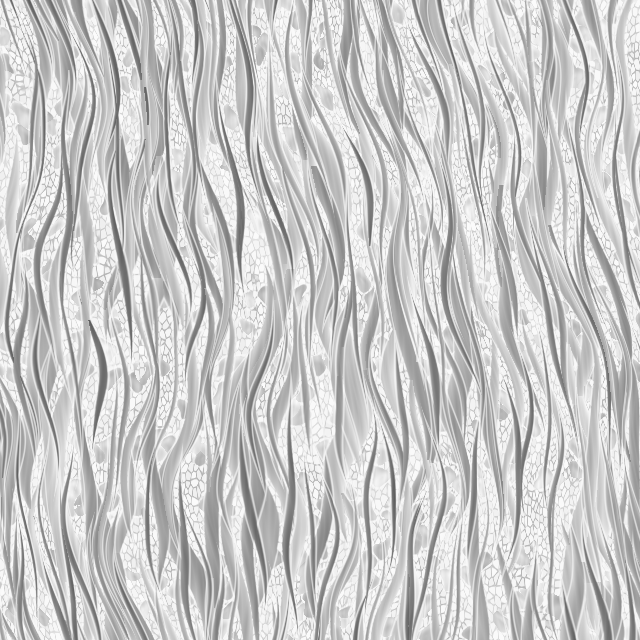
A WebGL 2 fragment shader for this texture map:

```glsl
#version 300 es
precision highp float;

uniform vec2 u_resolution;
out vec4 fragColor;

const float WHITE = 0.975;

vec2 hash2(vec2 c) {
    vec3 h = fract(c.xyx * vec3(0.1031, 0.1030, 0.0973));
    h += dot(h, h.yzx + 33.33);
    return fract((h.xx + h.yz) * h.zy);
}

// Cellular noise: nearest distance, second distance, random cell value
vec3 cellular(vec2 p) {
    vec2 base = floor(p);
    vec3 best = vec3(9.0, 9.0, 0.0);
    for (int j = -1; j <= 1; j++) {
        for (int i = -1; i <= 1; i++) {
            vec2 cell = base + vec2(i, j);
            float d = length(cell + hash2(cell + 50.0) - p);
            if (d < best.x) best = vec3(d, best.x, hash2(cell + 90.0).x);
            else best.y = min(best.y, d);
        }
    }
    return best;
}

// Shared lean and sway of the fibres
vec2 sway(vec2 p) {
    float x = p.x + 0.09 * p.y;
    x += 0.024 * sin(5.0 * p.y + 4.0 * p.x);
    x += 0.010 * sin(13.0 * p.y - 9.0 * p.x + 1.0);
    x += 0.004 * sin(31.0 * p.y + 23.0 * p.x);
    return vec2(x, p.y);
}

// Nearest tapered strand: signed distance, position across, random tone
vec3 strand(vec2 p, vec2 grid, float halfWidth, float seed) {
    vec2 base = floor(p * grid);
    vec3 best = vec3(9.0, 0.0, 0.0);
    for (int j = -1; j <= 1; j++) {
        for (int i = -1; i <= 1; i++) {
            vec2 cell = base + vec2(i, j);
            vec2 place = hash2(cell + seed);
            vec2 kind = hash2(cell + seed + 71.0);
            vec2 offset = p - (cell + place) / grid;
            float along = offset.y * grid.y / mix(0.5, 0.95, kind.x);
            float bend = sin(offset.y * 17.0 + place.x * 6.3) * 0.25 / grid.x;
            float across = offset.x - bend;
            float width = halfWidth * mix(0.4, 1.0, kind.y) * (1.0 - along * along);
            float d = abs(across) - width;
            if (d < best.x) {
                best = vec3(d, across / max(width, 0.001), fract(kind.x * 7.0 + place.y));
            }
        }
    }
    return best;
}

// Lays a shaded strand with a pale rim over the tone beneath
float layStrand(float under, vec3 s, vec2 toneRange, float streak) {
    float across = clamp(s.y, -1.0, 1.0);
    float tone = mix(toneRange.x, toneRange.y, s.z);
    tone += 0.07 * across * sign(s.z - 0.5) + 0.06 * across * across;
    tone += 0.11 * (streak - 0.45);
    float rim = 1.0 - smoothstep(0.0, 0.0022, abs(s.x - 0.0017));
    float shade = mix(under, WHITE, 0.65 * rim);
    return mix(shade, tone, 1.0 - smoothstep(-0.0015, 0.001, s.x));
}

// Pale ground crossed by fine scribbled lines
float ground(vec2 p) {
    vec3 grain = cellular(p * vec2(145.0, 72.0));
    float line = 1.0 - smoothstep(0.02, 0.28, grain.y - grain.x);
    float patchy = 0.5 + 0.5 * sin(p.x * 37.0 + 3.0 * sin(p.y * 11.0));
    return 0.985 - mix(0.10, 0.24, patchy) * line - 0.05 * grain.z;
}

// Rounded grey flakes with light outlines, gathered in clumps
float layFlakes(float under, vec2 p, float streak) {
    vec2 wobble = 0.12 * sin(p.yx * vec2(190.0, 160.0));
    vec3 flake = cellular(p * vec2(36.0, 27.0) + wobble);
    float clump = sin(p.x * 19.0 + 2.0 * sin(p.y * 9.0)) * sin(p.y * 14.0 + p.x * 6.0);
    float present = step(0.48 - 0.25 * clump, flake.z);
    float d = flake.x - mix(0.32, 0.55, fract(flake.z * 13.0));
    float rim = 1.0 - smoothstep(0.02, 0.09, abs(d - 0.05));
    float tone = mix(0.74, 0.90, fract(flake.z * 29.0)) + 0.10 * (streak - 0.45);
    tone -= 0.05 * sin(flake.x * 7.0 + p.y * 90.0);
    float shade = mix(under, WHITE, 0.7 * rim * present);
    return mix(shade, tone, present * (1.0 - smoothstep(-0.05, 0.03, d)));
}

void main() {
    vec2 uv = gl_FragCoord.xy / u_resolution;
    vec2 fibre = sway(uv);
    float streak = cellular(fibre * vec2(130.0, 9.0)).x;

    // Ground and flakes
    float shade = layFlakes(ground(fibre), fibre, streak);

    // Strands from broad and pale to narrow and dark
    vec3 broad = strand(fibre, vec2(11.0, 2.6), 0.021, 3.0);
    vec3 middle = strand(fibre + 0.37, vec2(19.0, 3.8), 0.011, 17.0);
    vec3 narrow = strand(fibre + 0.71, vec2(26.0, 5.0), 0.0055, 41.0);
    shade = layStrand(shade, broad, vec2(0.60, 0.84), streak);
    shade = layStrand(shade, middle, vec2(0.55, 0.81), streak);
    shade = layStrand(shade, narrow, vec2(0.42, 0.72), streak);

    fragColor = vec4(vec3(clamp(shade, 0.0, 1.0)), 1.0);
}
```
